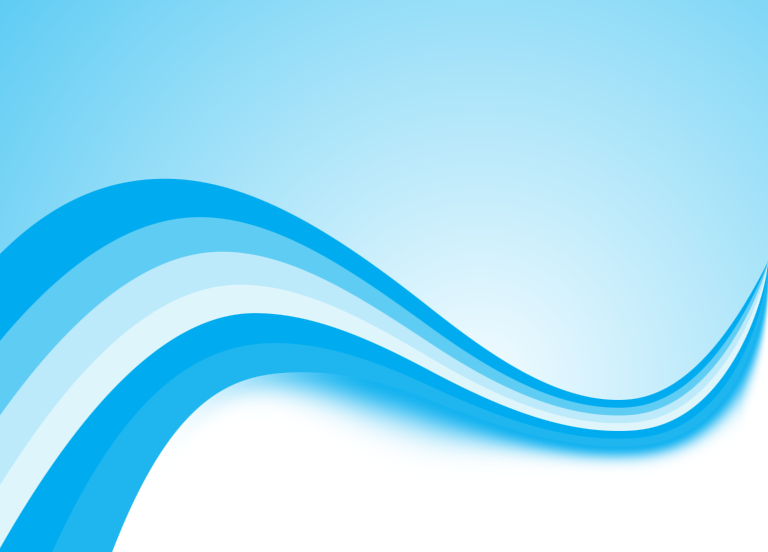
A WebGL 2 fragment shader for this background:

```glsl
#version 300 es
precision highp float;

#define CANVAS_HEIGHT 0.71875
#define SKY_CENTER vec2(0.625, 0.224)
#define SKY_RADIUS 0.80
#define MID_X 0.56
#define TROUGH vec2(0.805, 0.198)
#define TROUGH_STEP 0.0101
#define RIBBON_TIP vec2(1.0, 0.378)
#define GLOW_NARROW 0.016
#define GLOW_WIDE 0.042

uniform vec2 u_resolution;
out vec4 fragColor;

const int BANDS = 6;
const vec3 SKY_LIGHT = vec3(0.95, 0.985, 1.0);
const vec3 SKY_DEEP = vec3(0.37, 0.80, 0.955);
const vec3 PAPER = vec3(1.0);
const vec3 GLOW = vec3(0.08, 0.70, 0.94);
const vec3 BAND_COLOR[BANDS] = vec3[](
    vec3(0.0, 0.675, 0.937), vec3(0.37, 0.80, 0.953), vec3(0.74, 0.918, 0.98),
    vec3(0.87, 0.96, 0.985), vec3(0.0, 0.675, 0.937), vec3(0.12, 0.715, 0.94));

// Anchors of the seven band edges, in canvas widths
const vec2 START[7] = vec2[](
    vec2(0.0, 0.388), vec2(0.0, 0.275), vec2(0.0, 0.178), vec2(0.0, 0.087),
    vec2(0.0, 0.005), vec2(0.068, 0.0), vec2(0.146, 0.0));
const vec2 PEAK[7] = vec2[](
    vec2(0.215, 0.486), vec2(0.260, 0.436), vec2(0.289, 0.391), vec2(0.3125, 0.348),
    vec2(0.332, 0.311), vec2(0.358, 0.272), vec2(0.395, 0.234));
const float START_SLOPE[7] = float[](1.0, 1.2, 1.4, 1.6, 1.75, 2.2, 2.6);
const float MID_Y[7] = float[](0.318, 0.293, 0.272, 0.253, 0.236, 0.216, 0.198);

// Cubic through a and b with the given slopes at its ends
float hermite(vec2 a, vec2 b, float slopeA, float slopeB, float x) {
    float w = b.x - a.x;
    float t = clamp((x - a.x) / w, 0.0, 1.0);
    float u = 1.0 - t;
    return mix(a.y, b.y, t * t * (3.0 - 2.0 * t)) + w * t * u * (slopeA * u - slopeB * t);
}

// Height of band edge k at x
float edgeHeight(int k, float x) {
    float f = float(k) / float(BANDS);
    float midSlope = -mix(0.79, 0.40, f);
    vec2 mid = vec2(MID_X, MID_Y[k]);
    vec2 trough = TROUGH - vec2(0.0, TROUGH_STEP * float(k));
    if (x < PEAK[k].x) {
        float before = min(x - START[k].x, 0.0);
        return hermite(START[k], PEAK[k], START_SLOPE[k], 0.0, x) + before * START_SLOPE[k];
    }
    if (x < mid.x) return hermite(PEAK[k], mid, 0.0, midSlope, x);
    if (x < trough.x) return hermite(mid, trough, midSlope, 0.0, x);
    // Sweep up to the shared tip, steeper for the lower edges
    float t = clamp((x - trough.x) / (RIBBON_TIP.x - trough.x), 0.0, 1.0);
    float lift = 1.0 - pow(max(1.0 - pow(t, mix(2.15, 2.5, f)), 0.0), mix(1.0, 0.55, f));
    return mix(trough.y, RIBBON_TIP.y, lift);
}

// Soft light under the lowest edge
float glowAmount(float depth, float x) {
    float sx = min(x, 0.965);
    float e = 0.003;
    float slope = (edgeHeight(BANDS, sx + e) - edgeHeight(BANDS, sx - e)) / (2.0 * e);
    float bump = (x - 0.5) / 0.15;
    float width = mix(GLOW_NARROW, GLOW_WIDE, exp(-bump * bump));
    float d = max(depth, 0.0) / sqrt(1.0 + slope * slope) / width;
    return exp(-d * d) * smoothstep(0.20, 0.50, x);
}

void main() {
    vec2 p = gl_FragCoord.xy / u_resolution * vec2(1.0, CANVAS_HEIGHT);

    // Radial sky
    float skyFade = clamp(distance(p, SKY_CENTER) / SKY_RADIUS, 0.0, 1.0);
    vec3 color = mix(SKY_LIGHT, SKY_DEEP, skyFade);

    // Bands from the top down, then the glowing paper below
    for (int k = 0; k <= BANDS; k++) {
        float depth = edgeHeight(k, p.x) - p.y;
        float cover = clamp(depth / max(fwidth(depth), 1e-5) + 0.5, 0.0, 1.0);
        vec3 fill = k < BANDS ? BAND_COLOR[min(k, BANDS - 1)]
                              : mix(PAPER, GLOW, glowAmount(depth, p.x));
        color = mix(color, fill, cover);
    }
    fragColor = vec4(color, 1.0);
}
```
